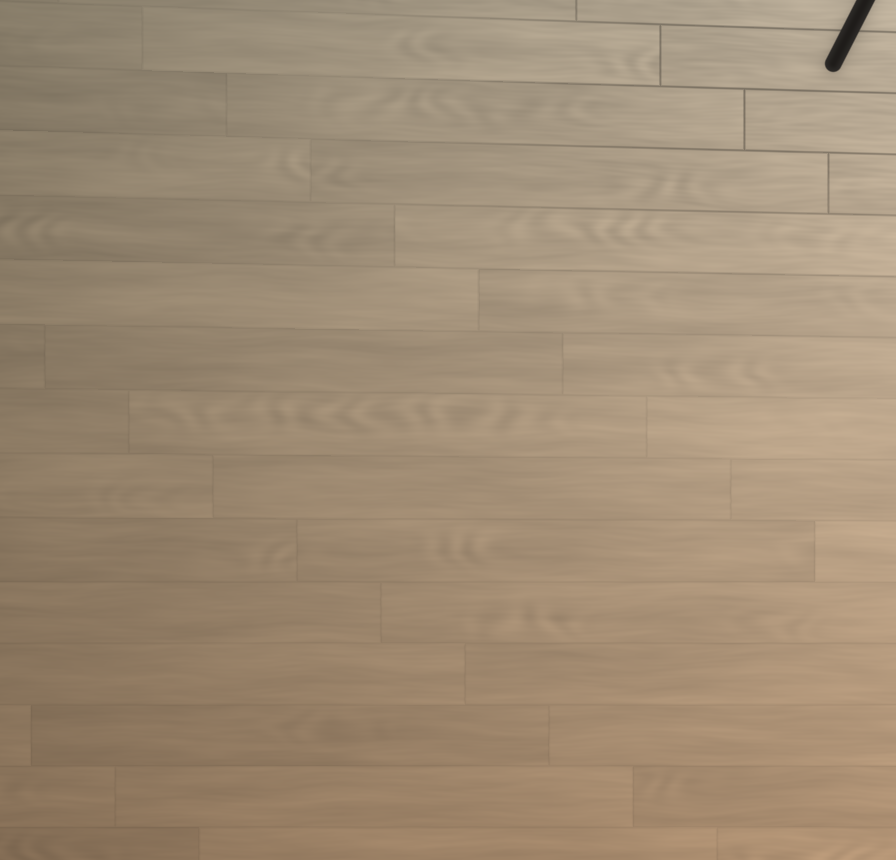
Give the GLSL for this texture, as a WebGL 1 fragment shader.

```glsl
precision highp float;
// Pale oak plank floor: long boards laid in rows, each row stepped along by
// a fixed offset. Every board gets its own tone, streaks and arched grain from
// gradient noise; warm side light and the foot of a dark chair leg lie on top.

uniform vec2 u_resolution;

// Lengths are fractions of the canvas width, y runs downwards
#define ROW_HEIGHT 0.0685
#define ROW_START 0.033
#define PLANK_LENGTH 0.578
#define ROW_STEP 0.0938
#define FIRST_JOINT 0.737
#define SEAM_WIDTH 0.0011
#define TILT 0.035
#define TONE_VARIATION 0.035
#define STREAK_STRENGTH 0.11
#define ARCH_STRENGTH 0.045
#define FIBRE_STRENGTH 0.045

float hash(vec2 p) {
  vec3 q = fract(vec3(p.xyx) * 0.1031);
  q += dot(q, q.yzx + 33.33);
  return fract((q.x + q.y) * q.z);
}

float cornerSlope(vec2 cell, vec2 offset) {
  float angle = 6.2832 * hash(cell);
  return dot(vec2(cos(angle), sin(angle)), offset);
}

// Gradient noise, roughly -0.7 to 0.7
float noise(vec2 p) {
  vec2 i = floor(p), f = fract(p);
  vec2 w = f * f * f * (f * (f * 6.0 - 15.0) + 10.0);
  vec2 e = vec2(1.0, 0.0);
  float a = mix(cornerSlope(i, f), cornerSlope(i + e.xy, f - e.xy), w.x);
  float b = mix(cornerSlope(i + e.yx, f - e.yx),
                cornerSlope(i + e.xx, f - e.xx), w.x);
  return mix(a, b, w.y);
}

float fbm(vec2 p) {
  float sum = 0.0, amplitude = 0.6;
  for (int i = 0; i < 3; i++) {
    sum += amplitude * noise(p);
    p = p * vec2(1.7, 2.1) + 19.7;
    amplitude *= 0.55;
  }
  return sum;
}

// Nested arches along the heart of a board; across runs from 0 to 1
float archGrain(float along, float across, float seed) {
  float heart = 0.3 + 0.4 * hash(vec2(seed, 5.0))
              + 0.25 * noise(vec2(along * 5.0, seed));
  float d = across - heart;
  float warp = noise(vec2(along * 12.0 + seed, across * 2.0));
  float phase = along * 150.0 - 9.0 * sqrt(d * d + 0.006) + 7.0 * warp;
  float band = exp(-d * d * 16.0);
  float patches = smoothstep(-0.15, 0.35, noise(vec2(along * 6.0, seed + 3.7)));
  return sin(phase) * band * patches * smoothstep(0.3, 0.8, hash(vec2(seed, 9.0)));
}

float capsule(vec2 p, vec2 a, vec2 b, float radius) {
  vec2 pa = p - a, ba = b - a;
  return length(pa - ba * clamp(dot(pa, ba) / dot(ba, ba), 0.0, 1.0)) - radius;
}

vec3 sideLight(vec2 p, float down) {
  vec3 left = mix(vec3(0.52, 0.48, 0.405), vec3(0.52, 0.43, 0.335), down);
  vec3 right = mix(vec3(0.74, 0.69, 0.61), vec3(0.69, 0.57, 0.45), down);
  float glow = 4.0 * down * (1.0 - down);
  return mix(left, right, p.x) * (1.0 + 0.035 * glow);
}

void main() {
  float px = 1.0 / u_resolution.x;
  vec2 p = vec2(gl_FragCoord.x, u_resolution.y - gl_FragCoord.y) * px;
  float down = 1.0 - gl_FragCoord.y / u_resolution.y;

  // Rows lean slightly near the top, then run level
  float level = p.y + (0.911 - p.x) * TILT * max(0.0, 1.0 - p.y / 0.65);
  float rowPos = (level - ROW_START) / ROW_HEIGHT;
  float row = floor(rowPos), across = fract(rowPos);
  float plankPos = (p.x - FIRST_JOINT - row * ROW_STEP) / PLANK_LENGTH;
  float plank = floor(plankPos), along = fract(plankPos) * PLANK_LENGTH;
  float seed = floor(hash(vec2(row + 20.0, plank + 40.0)) * 800.0);

  // Seams and fibres are crispest towards the upper right
  float focus = smoothstep(0.35, 0.85, p.x) * (1.0 - smoothstep(0.1, 0.42, p.y));

  // Wood grain
  float wave = 0.12 * noise(vec2(along * 7.0, seed + across));
  float streaks = fbm(vec2(along * 4.0 + seed, (across + wave) * 2.6 + seed));
  float fibres = noise(vec2(along * 22.0 + seed, (across + wave) * 17.0));
  float tone = (hash(vec2(seed, 1.0)) - 0.5) * 2.0 * TONE_VARIATION;
  float shade = 1.0 + tone + STREAK_STRENGTH * streaks
              + ARCH_STRENGTH * archGrain(along, across, seed)
              + FIBRE_STRENGTH * (0.6 + 0.6 * focus) * fibres;
  vec3 color = sideLight(p, down) * shade;

  // Seams between rows and at board ends
  float rowGap = min(across, 1.0 - across) * ROW_HEIGHT;
  float endGap = min(along, PLANK_LENGTH - along);
  float seam = 1.0 - smoothstep(0.0, SEAM_WIDTH + px, min(rowGap, endGap));
  color *= 1.0 - seam * (0.05 + 0.25 * focus);

  // Chair leg
  float leg = capsule(p, vec2(0.974, -0.015), vec2(0.930, 0.071), 0.0093);
  color *= 1.0 - 0.12 * exp(-max(leg, 0.0) * 130.0);
  vec3 legColor = vec3(0.12, 0.11, 0.10) + 0.05 * smoothstep(-0.009, 0.0, leg);
  color = mix(legColor, color, smoothstep(-px, px, leg));

  gl_FragColor = vec4(color, 1.0);
}
```
